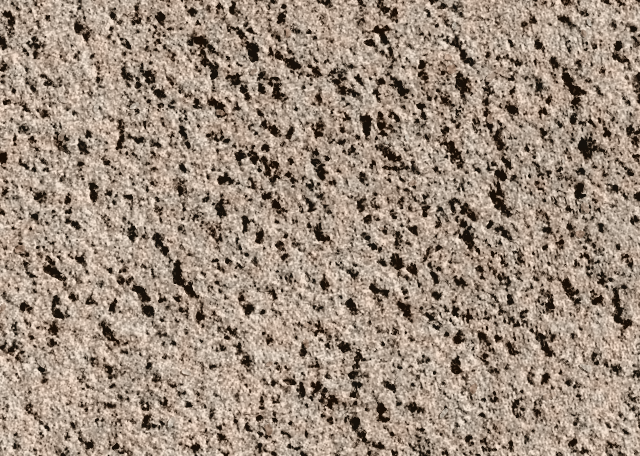
A Shadertoy shader for this texture:

```glsl
// Rough, pitted sandy stone in hard low sunlight, with a few small pebbles.
#define RELIEF_SCALE 29.0   // coarsest lumps per canvas height
#define PIT_SCALE 35.0      // pits per canvas height
#define PIT_DEPTH 0.32
#define GRAIN_SCALE 160.0   // sand grains per canvas height
#define GRAIN_CONTRAST 0.32
#define SUN_DIR vec2(0.86, 0.51)
#define SUN_SLOPE 0.075     // height the sun ray gains per step
#define SHADOW_STEP 0.0037
#define SHADOW_DEPTH 0.62
#define LIT_TONE 0.715
#define PEBBLE_CELL 0.085

const mat2 TURN = mat2(0.8, 0.6, -0.6, 0.8);

float hash(vec2 p) {
    return fract(sin(dot(p, vec2(127.1, 311.7))) * 43758.5453);
}

float noise(vec2 p) {
    vec2 cell = floor(p), f = fract(p);
    f = f * f * (3.0 - 2.0 * f);
    float low = mix(hash(cell), hash(cell + vec2(1, 0)), f.x);
    float high = mix(hash(cell + vec2(0, 1)), hash(cell + vec2(1, 1)), f.x);
    return mix(low, high, f.y);
}

// Lumpy surface with ragged pits
float surfaceHeight(vec2 p) {
    vec2 across = vec2(-SUN_DIR.y, SUN_DIR.x);
    vec2 q = vec2(dot(p, SUN_DIR) * 1.05, dot(p, across) * 0.93);
    float height = 0.0, amplitude = 1.0, lumps = 0.0;
    vec2 octave = q * RELIEF_SCALE;
    for (int i = 0; i < 4; i++) {
        lumps = noise(octave) - 0.5;
        height += amplitude * lumps;
        octave = TURN * octave * 1.93 + 17.3;
        amplitude *= 0.66;
    }
    float pit = noise(TURN * q * PIT_SCALE + 41.0) + 0.25 * lumps
              + 0.3 * (noise(q * PIT_SCALE * 2.7 + 9.0) - 0.5);
    return height - PIT_DEPTH * smoothstep(0.73, 0.92, pit);
}

// Scattered rounded pebbles: x is coverage, y is a random value per pebble
vec2 pebbles(vec2 p) {
    vec2 home = floor(p / PEBBLE_CELL), found = vec2(0.0);
    for (int y = -1; y <= 1; y++)
    for (int x = -1; x <= 1; x++) {
        vec2 cell = home + vec2(x, y);
        if (hash(cell + 5.7) > 0.25) continue;
        float id = hash(cell + 2.3);
        vec2 center = cell + vec2(hash(cell + 8.1), hash(cell + 3.9));
        vec2 d = p - center * PEBBLE_CELL;
        float angle = 6.283 * hash(cell + 6.2);
        d = mat2(cos(angle), sin(angle), -sin(angle), cos(angle)) * d;
        d.y *= 1.3 + 0.7 * id;
        float radius = mix(0.005, 0.013, hash(cell + 1.4));
        radius *= 0.65 + 0.7 * noise(p * 110.0);
        float cover = 1.0 - smoothstep(-0.0012, 0.0012, length(d) - radius);
        if (cover > found.x) found = vec2(cover, id);
    }
    return found;
}

// Deepest cover by higher ground toward the sun: x is cover, y is slope
vec2 sunCover(vec2 p, float roughness) {
    float here = surfaceHeight(p), cover = -1.0, slope = 0.0;
    for (int i = 1; i <= 5; i++) {
        float rise = surfaceHeight(p + SUN_DIR * SHADOW_STEP * float(i)) - here;
        if (i == 1) slope = rise;
        cover = max(cover, rise * roughness - SUN_SLOPE * float(i));
    }
    return vec2(cover, slope);
}

// Warm stone colour for a brightness
vec3 stoneColor(float tone) {
    return tone - vec3(0.0, 0.074, 0.14) * (1.0 - exp(-6.0 * tone));
}

void mainImage(out vec4 fragColor, in vec2 fragCoord) {
    vec2 p = fragCoord / iResolution.y;

    // Broad patches of smoother and rougher ground
    float patches = 0.5 * noise(p * 5.0 + 3.0) + 0.5 * noise(TURN * p * 12.0);
    float roughness = mix(0.65, 1.4, patches);

    // Sand grains at two sizes
    vec2 grainPos = TURN * p * GRAIN_SCALE;
    float grain = 0.8 * (noise(grainPos) - 0.5)
                + 1.1 * (noise(TURN * grainPos * 1.8 + 7.0) - 0.5);

    // Sunlit tone, then pebbles with a shaded edge away from the sun
    vec2 cover = sunCover(p, roughness);
    float tone = LIT_TONE + GRAIN_CONTRAST * grain - 0.5 * cover.y
               - 0.1 * (patches - 0.5);
    vec2 pebble = pebbles(p);
    float pebbleShade = pebbles(p + SUN_DIR * 0.004).x * (1.0 - pebble.x);
    float pebbleTone = mix(0.58, 0.82, pebble.y) + 0.2 * grain;
    tone = mix(tone, pebbleTone, 0.8 * pebble.x);

    // Cast shadows, broken up by the grains
    float shadow = smoothstep(-0.04, 0.37, cover.x - 0.08 * grain);
    shadow *= 1.0 - 0.75 * pebble.x;
    tone -= SHADOW_DEPTH * max(shadow, 0.5 * pebbleShade);
    vec3 color = stoneColor(clamp(tone, 0.09, 0.96));

    // Faint rust and grey mottling, and redder dark pebbles
    float rust = noise(p * 32.0 + 13.0) - 0.5;
    rust += 1.6 * pebble.x * (0.6 - pebble.y);
    color += vec3(0.012, -0.012, -0.022) * rust * 1.5;
    fragColor = vec4(clamp(color, 0.0, 1.0), 1.0);
}
```
